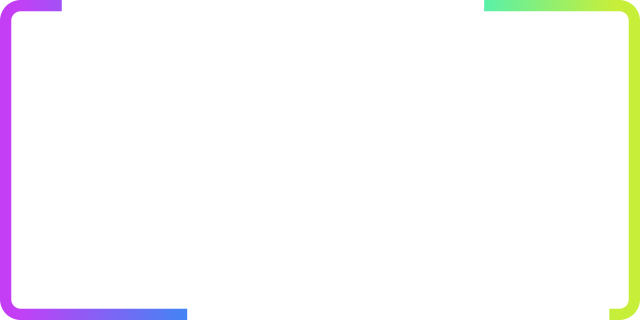
Give the GLSL for this background, as a Shadertoy shader.

```glsl
// Two rounded brackets, violet to blue on the left and lime to mint on the right,
// framing a white page. A rounded-box distance gives the border band, which is
// then cut by vertical edges; all lengths are fractions of the canvas height.

const float BAND_WIDTH    = 0.0352;
const float CORNER_RADIUS = 0.065;

// Arm lengths from the nearest side: x = bottom arm, y = top arm
const vec2 LEFT_ARMS  = vec2(0.585, 0.193);
const vec2 RIGHT_ARMS = vec2(0.096, 0.487);

// Distances from the side where each gradient starts and ends
const vec2 LEFT_FADE  = vec2(0.050, 0.585);
const vec2 RIGHT_FADE = vec2(0.080, 0.487);

const vec3 PAGE   = vec3(1.0);
const vec3 VIOLET = vec3(0.770, 0.245, 0.965);
const vec3 BLUE   = vec3(0.260, 0.520, 0.955);
const vec3 LIME   = vec3(0.780, 0.935, 0.225);
const vec3 MINT   = vec3(0.350, 0.940, 0.660);

float roundedBox(vec2 p, vec2 halfSize, float radius) {
    vec2 q = abs(p) - halfSize + radius;
    return length(max(q, 0.0)) + min(max(q.x, q.y), 0.0) - radius;
}

// Antialiased coverage of the inside of a shape
float coverage(float dist, float pixel) {
    return clamp(0.5 - dist / pixel, 0.0, 1.0);
}

float fade(vec2 span, float x) {
    return clamp((x - span.x) / (span.y - span.x), 0.0, 1.0);
}

void mainImage(out vec4 fragColor, in vec2 fragCoord) {
    float pixel = 1.0 / iResolution.y;
    vec2 size = iResolution.xy * pixel;
    vec2 p = fragCoord * pixel;

    // Border band between the outer and inner rounded outlines
    float outline = roundedBox(p - 0.5 * size, 0.5 * size, CORNER_RADIUS);
    float band = coverage(outline, pixel) * coverage(-outline - BAND_WIDTH, pixel);

    // Cut the band into two brackets
    float fromRight = size.x - p.x;
    bool upper = p.y > 0.5 * size.y;
    float leftArm  = upper ? LEFT_ARMS.y  : LEFT_ARMS.x;
    float rightArm = upper ? RIGHT_ARMS.y : RIGHT_ARMS.x;
    float leftMask  = band * coverage(p.x - leftArm, pixel);
    float rightMask = band * coverage(fromRight - rightArm, pixel);

    // Horizontal gradients along the arms
    vec3 leftColor  = mix(VIOLET, BLUE, fade(LEFT_FADE, p.x));
    vec3 rightColor = mix(LIME, MINT, fade(RIGHT_FADE, fromRight));

    vec3 color = mix(PAGE, leftColor, leftMask);
    color = mix(color, rightColor, rightMask);
    fragColor = vec4(color, 1.0);
}
```
